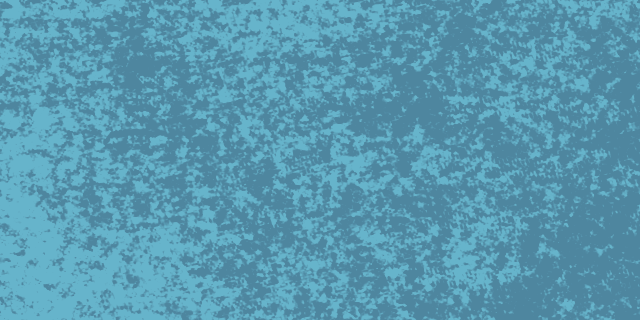
A Shadertoy shader for this texture:

```glsl
const vec3 DARK_BLUE = vec3(0.305, 0.525, 0.625);
const vec3 LIGHT_BLUE = vec3(0.400, 0.705, 0.795);

float hash(vec2 cell) {
    return fract(sin(dot(cell, vec2(127.1, 311.7))) * 43758.5453);
}

// Smooth value noise, centred on zero
float noise(vec2 p) {
    vec2 cell = floor(p);
    vec2 f = fract(p);
    f = f * f * (3.0 - 2.0 * f);
    float low = mix(hash(cell), hash(cell + vec2(1.0, 0.0)), f.x);
    float high = mix(hash(cell + vec2(0.0, 1.0)), hash(cell + 1.0), f.x);
    return mix(low, high, f.y) - 0.5;
}

// Octaves are rotated so that the lattice does not show
float fbm(vec2 p, int octaves, float gain) {
    mat2 turn = mat2(0.8, 0.6, -0.6, 0.8);
    float sum = 0.0;
    float amplitude = 1.0;
    for (int i = 0; i < octaves; i++) {
        sum += amplitude * noise(p);
        p = turn * p * 1.93 + 17.3;
        amplitude *= gain;
    }
    return sum;
}

float glow(vec2 p, vec2 centre, vec2 radius) {
    vec2 d = (p - centre) / radius;
    return exp(-dot(d, d));
}

float segment(vec2 p, vec2 a, vec2 b) {
    vec2 ab = b - a;
    float t = clamp(dot(p - a, ab) / dot(ab, ab), 0.0, 1.0);
    return length(p - a - ab * t);
}

// Broad drift of paint: full at lower left, worn away at right
float coverage(vec2 p) {
    float paint = 0.06 - 0.13 * p.x;
    paint += 0.20 * glow(p, vec2(0.20, 0.14), vec2(0.38, 0.24));
    paint += 0.09 * glow(p, vec2(0.15, 0.62), vec2(0.25, 0.20));
    paint += 0.22 * glow(p, vec2(0.86, 0.96), vec2(0.24, 0.14));
    paint += 0.14 * glow(p, vec2(1.04, 0.50), vec2(0.13, 0.20));
    paint += 0.26 * glow(p, vec2(1.47, 0.12), vec2(0.08, 0.22));
    paint -= 0.10 * glow(p, vec2(0.45, 0.80), vec2(0.35, 0.12));
    paint -= 0.08 * glow(p, vec2(1.30, 0.75), vec2(0.22, 0.25));
    return paint;
}

// Thin horizontal wear lines, broken along their length
float streaks(vec2 p) {
    float lines = noise(p * vec2(5.0, 125.0)) + 0.6 * noise(p * vec2(16.0, 85.0) + 9.0);
    float patches = smoothstep(-0.25, 0.3, noise(p * vec2(2.0, 4.0) + 31.0));
    return lines * mix(0.06, 0.22, patches);
}

// Solid chips with ragged rims
float flakes(vec2 p, float scale) {
    vec2 ragged = p + 0.012 * vec2(noise(p * 70.0), noise(p * 70.0 + 40.0));
    return smoothstep(0.27, 0.36, noise(ragged * scale + 5.0));
}

// A few short diagonal scratches
float scratches(vec2 p, float halfWidth) {
    float mark = 0.0;
    for (int i = 0; i < 5; i++) {
        float id = float(i);
        vec2 start = vec2(2.0 * hash(vec2(id, 3.0)), hash(vec2(id, 8.0)));
        float angle = -1.1 + 0.5 * hash(vec2(id, 12.0));
        vec2 end = start + 0.12 * vec2(cos(angle), sin(angle));
        mark = max(mark, 1.0 - smoothstep(0.0, halfWidth, segment(p, start, end)));
    }
    return mark;
}

void mainImage(out vec4 fragColor, in vec2 fragCoord) {
    vec2 p = fragCoord / iResolution.y;

    // Paint density from broad patches down to fine grain
    float paint = coverage(p);
    paint += 0.24 * fbm(p * 4.0 + 2.0, 4, 0.8);
    paint += 0.60 * fbm(p * vec2(42.0, 48.0) + 11.0, 3, 0.95);
    paint += streaks(p);
    paint += 0.22 * flakes(p, 23.0) + 0.12 * flakes(p + 3.7, 38.0);
    paint += 0.18 * scratches(p, 0.005);

    // Soft threshold between the ground and the paint
    float light = smoothstep(-0.20, 0.22, paint);
    vec3 color = mix(DARK_BLUE, LIGHT_BLUE, light);
    fragColor = vec4(color, 1.0);
}
```
